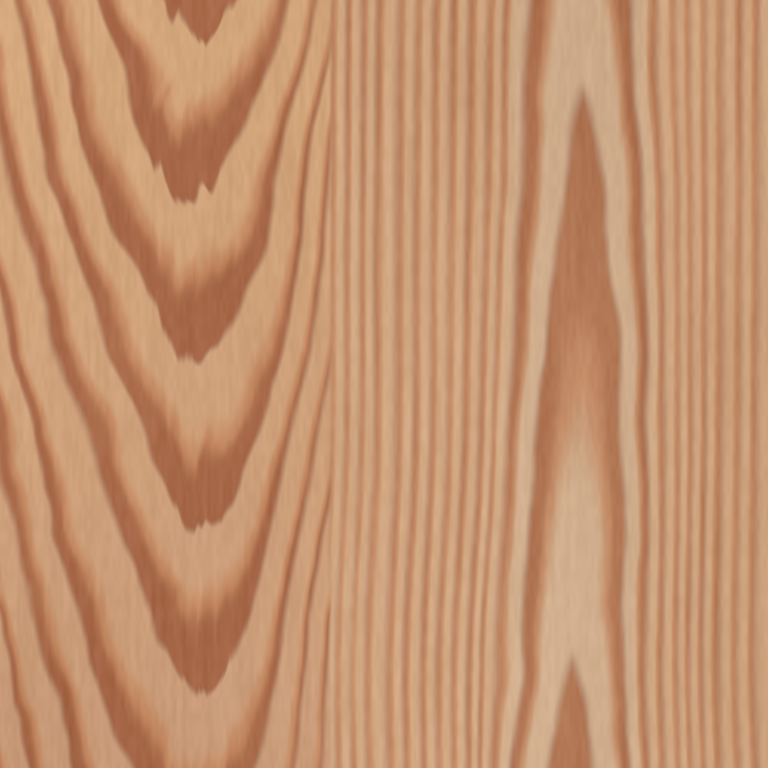
Reproduce this texture procedurally as a WebGL 1 fragment shader.

```glsl
precision highp float;
// Two joined softwood boards: nested V-shaped growth rings on the left,
// straight grain around a tall spire on the right. Each board is a ring
// field whose fractional part runs from pale early wood to dark late wood.
uniform vec2 u_resolution;

const float SEAM = 0.43;

float hash(vec2 p) {
  vec3 q = fract(vec3(p.xyx) * 0.1031);
  q += dot(q, q.yzx + 33.33);
  return fract((q.x + q.y) * q.z);
}

float noise(vec2 p) {
  vec2 cell = floor(p);
  vec2 f = fract(p);
  f = f * f * (3.0 - 2.0 * f);
  return mix(mix(hash(cell), hash(cell + vec2(1.0, 0.0)), f.x),
             mix(hash(cell + vec2(0.0, 1.0)), hash(cell + 1.0), f.x), f.y);
}

// Noise centred on zero.
float wave(vec2 p, vec2 scale, float seed) {
  return noise(p * scale + seed) - 0.5;
}

// Both ring fields return (ring count, rings per unit width); p.y runs down.
vec2 archRings(vec2 p) {
  float kinks = 1.0 - 0.7 * smoothstep(0.3, 0.4, p.x);
  p.x += 0.022 * wave(p, vec2(5.0, 5.0), 11.0)
       + kinks * (0.018 * wave(p, vec2(13.0, 13.0), 37.0)
                + 0.005 * wave(p, vec2(34.0, 30.0), 61.0));
  float side = p.x - 0.255;
  float d = sqrt(side * side + 0.0003) - 0.017;
  vec2 bend = side < 0.0 ? vec2(1.5, 6.5) : vec2(0.5, 22.0);
  float rise = d * (bend.x + bend.y * d);
  float tip = exp(-side * side / 0.003);
  float ragged = tip * (0.04 * wave(p, vec2(80.0, 5.0), 5.0)
                      + 0.015 * wave(p, vec2(180.0, 9.0), 8.0));
  float pitch = 0.215;
  float count = (p.y + rise + ragged - 0.05) / pitch;
  count += 0.3 * wave(vec2(count, p.x), vec2(1.1, 6.0), 23.0)
         * smoothstep(0.03, 0.12, d);
  return vec2(count, (bend.x + 2.0 * bend.y * d) / pitch);
}

vec2 spireRings(vec2 p) {
  p.x += 0.014 * wave(p, vec2(4.0, 3.5), 53.0);
  float d = abs(p.x - 0.755 + 0.012 * (p.y - 0.4));
  // Kinks belong to the spire and its first rings only.
  float near = 1.0 - smoothstep(0.06, 0.14, d);
  d = max(d + near * (0.014 * wave(p, vec2(9.0, 9.0), 71.0)
                    + 0.004 * wave(p, vec2(30.0, 24.0), 13.0)), 0.0);
  float core = min(d, 0.12);
  float spread = 180.0 * core * (2.0 * d - core);
  float taper = mix(1.0, 0.2, smoothstep(0.07, 0.2, d));
  float count = spread - taper * (p.y - 0.098) / 0.735;
  count += 0.6 * wave(vec2(count, p.x), vec2(0.8, 3.0), 19.0)
         * smoothstep(0.05, 0.11, d);
  return vec2(count, 360.0 * core);
}

// Late wood darkens from start over width, then ends in a soft outer edge,
// where the pale wood of the next ring looks slightly grey.
vec3 ringColor(float count, float start, float width, float soft,
               float strength, vec3 pale, vec3 amber, vec3 brown) {
  float phase = fract(count);
  float late = smoothstep(start, start + width, phase) * strength;
  vec3 wood = mix(pale, amber, smoothstep(0.0, 0.55, late));
  wood = mix(wood, brown, smoothstep(0.45, 1.0, late));
  float edge = smoothstep(1.0 - soft, 1.0, phase);
  vec3 greying = vec3(-0.02, 0.0, 0.015) * 4.0 * edge * (1.0 - edge);
  return mix(wood, pale, edge) + greying;
}

vec3 archBoard(vec2 p) {
  vec2 ring = archRings(p);
  float strength = 0.97 + 0.35 * wave(p, vec2(7.0, 4.0), 91.0);
  vec3 pale = mix(vec3(0.825, 0.645, 0.475), vec3(0.79, 0.61, 0.475), p.y);
  float start = mix(0.2, 0.36, clamp(ring.y / 22.0, 0.0, 1.0));
  float soft = clamp(ring.y * 0.011, 0.06, 0.36);
  return ringColor(ring.x, start, 0.46, soft, strength, pale,
                   vec3(0.765, 0.535, 0.38), vec3(0.645, 0.4, 0.275));
}

vec3 spireBoard(vec2 p) {
  vec2 ring = spireRings(p);
  float fine = smoothstep(24.0, 43.0, ring.y);
  float strength = mix(0.95, 0.64, fine)
                 + 0.3 * wave(p, vec2(26.0, 2.5), 29.0);
  vec3 pale = mix(vec3(0.815, 0.68, 0.55), vec3(0.82, 0.655, 0.51), fine);
  float start = mix(0.2, 0.1, fine);
  float soft = mix(0.06, 0.48, clamp(ring.y / 40.0, 0.0, 1.0));
  return ringColor(ring.x, start, 0.45, soft, strength, pale,
                   vec3(0.765, 0.55, 0.405), vec3(0.68, 0.445, 0.315));
}

void main() {
  vec2 uv = gl_FragCoord.xy / u_resolution;
  vec2 p = vec2(uv.x, 1.0 - uv.y);

  // Boards meet in a soft, barely visible joint.
  float joint = smoothstep(SEAM - 0.004, SEAM + 0.004, p.x);
  vec3 color = mix(archBoard(p), spireBoard(p), joint);

  // Long fibres, short pores and broad tonal drift.
  float fibre = 0.03 * wave(p, vec2(150.0, 9.0), 3.0)
              + 0.03 * wave(p, vec2(250.0, 60.0), 17.0);
  float drift = 0.04 * wave(p, vec2(3.0, 2.0), 43.0);
  color += (fibre + drift) * vec3(0.9, 1.0, 1.0);

  gl_FragColor = vec4(color, 1.0);
}
```
